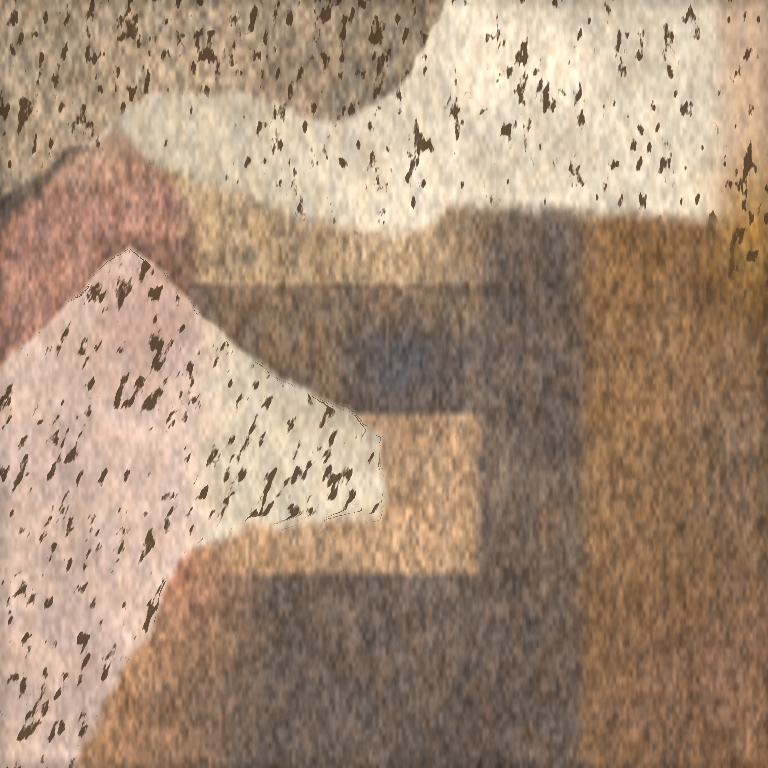
Give the GLSL for this texture, as a Shadertoy shader.

```glsl
#define CREAM vec3(0.93, 0.86, 0.76)
#define TAUPE vec3(0.69, 0.60, 0.50)
#define ROSE  vec3(0.67, 0.50, 0.43)
#define TAN   vec3(0.71, 0.60, 0.47)
#define SLATE vec3(0.43, 0.37, 0.33)
#define OCHRE vec3(0.55, 0.42, 0.30)
#define BLUSH vec3(0.87, 0.75, 0.68)
#define PEACH vec3(0.73, 0.59, 0.46)
#define GRAIN 0.62
#define SPECKS 0.85
#define WARP 0.022
#define EDGE 0.007

float hash(vec2 p) {
    return fract(sin(dot(p, vec2(127.1, 311.7))) * 43758.5453);
}

float noise(vec2 p) {
    vec2 i = floor(p), f = fract(p);
    f = f * f * (3.0 - 2.0 * f);
    return mix(mix(hash(i), hash(i + vec2(1, 0)), f.x),
               mix(hash(i + vec2(0, 1)), hash(i + vec2(1, 1)), f.x), f.y);
}

float fbm(vec2 p) {
    float sum = 0.0, amp = 0.5;
    for (int i = 0; i < 4; i++) {
        sum += amp * noise(p);
        p = mat2(1.6, 1.2, -1.2, 1.6) * p + 7.3;
        amp *= 0.5;
    }
    return sum / 0.9375;
}

float ramp(float a, float b, float x) { return clamp((x - a) / (b - a), 0.0, 1.0); }

// Coverage above a signed height, and inside a soft rectangle
float cover(float d, float soft) { return smoothstep(-soft, soft, d); }

float box(vec2 p, vec2 lo, vec2 hi, float soft) {
    vec2 d = min(p - lo, hi - p);
    return cover(d.x, soft) * cover(d.y, soft);
}

// Soft elliptical stain
float stain(vec2 p, vec2 centre, vec2 size) {
    vec2 d = (p - centre) / size;
    return exp(-dot(d, d));
}

void mainImage(out vec4 fragColor, in vec2 fragCoord) {
    vec2 uv = fragCoord / iResolution.xy;
    vec2 wobble = vec2(fbm(uv * 22.0), fbm(uv * 22.0 + 40.0)) - 0.5;
    vec2 p = uv + WARP * wobble;
    vec2 q = uv + 0.25 * WARP * wobble;
    float x = p.x, y = p.y;

    // Dark ground, ochre right side and tan shelf
    vec3 col = mix(SLATE, vec3(0.53, 0.44, 0.36), box(p, vec2(0.28, 0.42), vec2(0.63, 0.64), 0.02));
    col = mix(col, OCHRE, cover(x - 0.755, 0.025));
    col = mix(col, vec3(0.50, 0.41, 0.34), 0.7 * stain(p, vec2(0.97, 0.40), vec2(0.08, 0.15)));
    col = mix(col, vec3(0.53, 0.40, 0.33), 0.7 * stain(p, vec2(0.93, 0.10), vec2(0.16, 0.12)));
    col = mix(col, TAN, box(q, vec2(0.18, 0.63), vec2(0.68, 0.85), 0.006) * (1.0 - 0.75 * ramp(0.52, 0.68, x)));
    col = mix(col, SLATE * 0.96, 0.7 * box(q, vec2(0.44, 0.45), vec2(0.76, 0.565), 0.012));
    col = mix(col, SLATE, 0.6 * box(q, vec2(0.64, 0.0), vec2(0.755, 0.72), 0.015));
    col = mix(col, vec3(0.41, 0.40, 0.41), 0.7 * stain(p, vec2(0.53, 0.53), vec2(0.07, 0.05)));
    col = mix(col, vec3(0.58, 0.49, 0.42), 0.6 * stain(p, vec2(0.65, 0.37), vec2(0.025, 0.05)));
    col = mix(col, vec3(0.50, 0.39, 0.30), 0.7 * stain(p, vec2(0.71, 0.32), vec2(0.025, 0.09)));
    col = mix(col, vec3(0.39, 0.29, 0.21), 0.8 * stain(p, vec2(0.93, 0.63), vec2(0.045, 0.06)));
    col = mix(col, vec3(0.60, 0.44, 0.27), 0.6 * stain(p, vec2(0.83, 0.65), vec2(0.05, 0.04)));

    // Peach block and warm lower slope
    col = mix(col, PEACH, box(q, vec2(0.24, 0.253), vec2(0.622, 0.46), 0.008));
    float warm = box(p, vec2(0.0, -0.1), vec2(0.37, 0.33), 0.03) * (1.0 - ramp(0.22, 0.39, x + 0.25 * (0.25 - y)));
    col = mix(col, vec3(0.71, 0.54, 0.41), warm);
    col = mix(col, vec3(0.65, 0.43, 0.35), 0.65 * stain(p, vec2(0.235, 0.27), vec2(0.04, 0.07)));

    // Pale upper field and its right border
    float fieldEdge = 0.82 - 0.12 * ramp(0.08, 0.46, x) + 0.035 * smoothstep(0.53, 0.61, x)
                    - 0.018 * smoothstep(0.65, 0.8, x);
    float field = cover(y - fieldEdge, 0.014);
    vec3 fieldTone = mix(vec3(0.82, 0.75, 0.65), CREAM, smoothstep(0.32, 0.56, x));
    fieldTone = mix(fieldTone, vec3(0.78, 0.61, 0.48), 0.6 * cover(x - 0.94, 0.025));
    col = mix(col, fieldTone, field);
    float gold = stain(p, vec2(0.985, 0.70), vec2(0.055, 0.10));
    col = mix(col, vec3(0.66, 0.49, 0.27), 0.8 * gold);

    // Taupe corner with a rising right edge
    float cornerEdge = 0.74 + 0.14 * ramp(0.0, 0.2, x) - 0.04 * smoothstep(0.3, 0.43, x)
                     + 0.06 * ramp(0.44, 0.53, x) + 0.11 * ramp(0.53, 0.59, x);
    float corner = cover(y - cornerEdge, EDGE);
    col = mix(col, mix(TAUPE, vec3(0.63, 0.55, 0.46), ramp(0.3, 0.5, x)), corner);

    // Rose shoulder
    float roseEdge = 0.71 + 0.13 * ramp(0.0, 0.15, x) - 0.11 * ramp(0.15, 0.25, x);
    float rose = cover(roseEdge - y, 0.012) * cover(0.245 - x, 0.03) * cover(y - 0.45, 0.02);
    vec3 roseTone = mix(ROSE, vec3(0.72, 0.60, 0.50), ramp(0.73, 0.84, y));
    col = mix(col, roseTone, rose);
    col = mix(col, vec3(0.45, 0.34, 0.29), 0.65 * box(q, vec2(0.13, 0.63), vec2(0.255, 0.69), 0.012));

    // Pale left slope
    float slopeTop = 0.52 + 0.165 * ramp(0.0, 0.17, x) - 0.135 * ramp(0.17, 0.31, x) - 0.12 * ramp(0.31, 0.5, x);
    float slopeLow = -0.04 + 0.31 * ramp(0.07, 0.24, x) + 0.05 * ramp(0.24, 0.33, x);
    float slope = cover(slopeTop - y, EDGE) * cover(y - slopeLow, 0.014) * cover(0.5 - x, EDGE);
    vec3 slopeTone = mix(BLUSH, vec3(0.86, 0.79, 0.69), smoothstep(0.22, 0.31, x));
    slopeTone = mix(slopeTone, vec3(0.76, 0.60, 0.54), 0.6 * stain(p, vec2(0.19, 0.60), vec2(0.07, 0.10)));
    col = mix(col, slopeTone, slope);

    // Broad mottling and fine upright fibres
    float pale = max(field * (1.0 - corner), slope);
    float fibres = 0.6 * fbm(uv * vec2(120.0, 48.0)) + 0.4 * noise(uv * vec2(230.0, 105.0) + 9.0) - 0.5;
    col *= 1.0 + 0.30 * (fbm(uv * 11.0 + 3.0) - 0.5);
    col *= 1.0 + GRAIN * mix(1.35, 0.65, pale) * fibres;
    col += vec3(0.05, 0.0, -0.05) * (fbm(uv * vec2(55.0, 30.0) + 17.0) - 0.5);

    // Dark pits, leaning on the slope and dense in the corner
    float lean = mix(0.08, 0.38, slope);
    float pits = fbm(vec2(uv.x - lean * uv.y, uv.y) * vec2(100.0, 42.0) + 31.0);
    float patches = fbm(uv * 7.0 + 12.0) - 0.5;
    float density = 0.09 * slope + 0.07 * corner + 0.035 * field + 0.14 * gold + 0.16 * patches;
    float pit = smoothstep(0.72, 0.81, pits + density) * max(max(pale, corner), max(gold, 0.15));
    col = mix(col, vec3(0.30, 0.22, 0.15), SPECKS * pit);

    // Slightly darkened rim
    vec2 rim = min(uv, 1.0 - uv);
    col *= 0.86 + 0.14 * smoothstep(0.0, 0.018, min(rim.x, rim.y));
    fragColor = vec4(clamp(col, 0.0, 1.0), 1.0);
}
```
